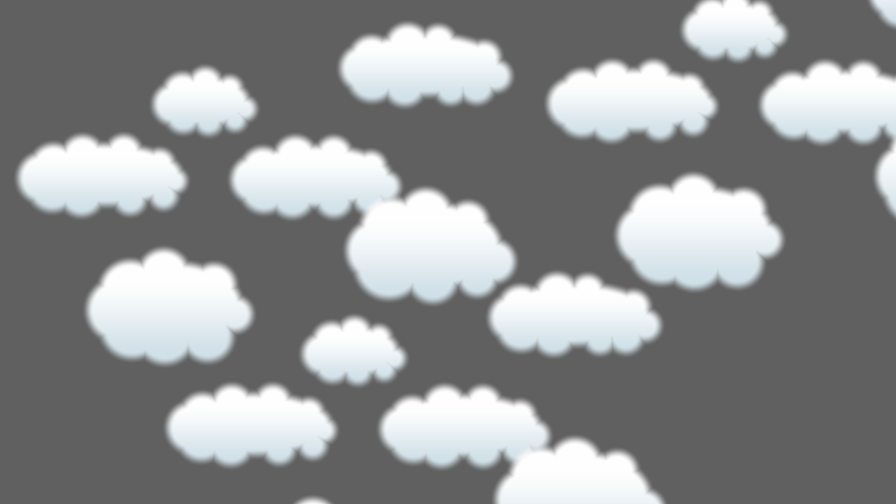
This pattern is drawn by a WebGL 2 fragment shader. Its source:

```glsl
#version 300 es
precision highp float;
// Soft white clouds shaded pale blue below, drifting over flat grey.
// Each cloud is an ellipse ringed with round puffs; six clouds on two
// curved rows form a flock, and the flock is repeated three times.

uniform vec2 u_resolution;
out vec4 fragColor;

const float PI = 3.14159265;

float hash(vec2 p) {
    vec3 q = fract(p.xyx * 0.1031);
    q += dot(q, q.yzx + 33.33);
    return fract((q.x + q.y) * q.z);
}

float ellipseDistance(vec2 p, vec2 radii) {
    float k = length(p / radii);
    float slope = length(p / (radii * radii));
    return k * (k - 1.0) / max(slope, 0.001);
}

// Body ellipse joined with puffs, larger at the left and with sagging ends
float cloudDistance(vec2 p, vec2 halfSize, float seed) {
    float d = ellipseDistance(p, halfSize - 0.27 * halfSize.y);
    float count = floor(5.0 + 2.5 * halfSize.x / halfSize.y);
    for (float n = 0.0; n < count; n++) {
        float jitter = hash(vec2(n + 3.0, seed * 7.0 + 11.0));
        float wobble = n > 0.0 ? 0.35 * (jitter - 0.5) : 0.0;
        float angle = PI - (n + wobble) * 2.0 * PI / count;
        vec2 dir = vec2(cos(angle), sin(angle));
        float radius = halfSize.y * (0.4 - 0.12 * dir.x + 0.1 * jitter);
        vec2 center = (halfSize - radius) * dir * (0.92 + 0.08 * jitter);
        center.y -= halfSize.y * dir.x * dir.x * (0.15 + 0.07 * dir.x);
        d = min(d, length(p - center) - radius);
    }
    return d;
}

// Cloud centre within a flock: column 0 to 2, upper row 0 or lower row 1
vec2 cloudCenter(float column, float row) {
    float bend = column * column;
    vec2 upper = vec2(0.208, 0.653) + column * vec2(0.081, 0.181) + bend * vec2(0.118, -0.036);
    vec2 drop = vec2(0.13, -0.259) + column * vec2(0.236, 0.272) + bend * vec2(-0.148, -0.161);
    return upper + row * drop;
}

// The middle column holds the smaller clouds
vec2 cloudHalfSize(float column, float row) {
    float outer = abs(column - 1.0);
    vec2 upper = mix(vec2(0.104, 0.068), vec2(0.174, 0.083), outer);
    vec2 lower = mix(vec2(0.172, 0.083), vec2(0.172, 0.116), outer);
    return mix(upper, lower, row);
}

void main() {
    vec2 uv = gl_FragCoord.xy / u_resolution.y;
    vec3 color = vec3(0.378);

    for (int flock = 0; flock < 3; flock++) {
        vec2 shift = flock == 0 ? vec2(0.0)
                   : flock == 1 ? vec2(0.296, -0.495) : vec2(1.051, 0.148);
        for (int k = 0; k < 6; k++) {
            float column = float(k % 3);
            float row = float(k / 3);
            vec2 halfSize = cloudHalfSize(column, row);
            vec2 p = uv - shift - cloudCenter(column, row);

            // Shade from white crown to blue base, then blend the soft edge
            float d = cloudDistance(p, halfSize, float(k));
            float height = smoothstep(-1.0, 0.5, p.y / halfSize.y);
            vec3 shade = mix(vec3(0.81, 0.875, 0.905), vec3(0.995), height);
            color = mix(color, shade, 1.0 - smoothstep(-0.0115, 0.0115, d));
        }
    }
    fragColor = vec4(color, 1.0);
}
```
